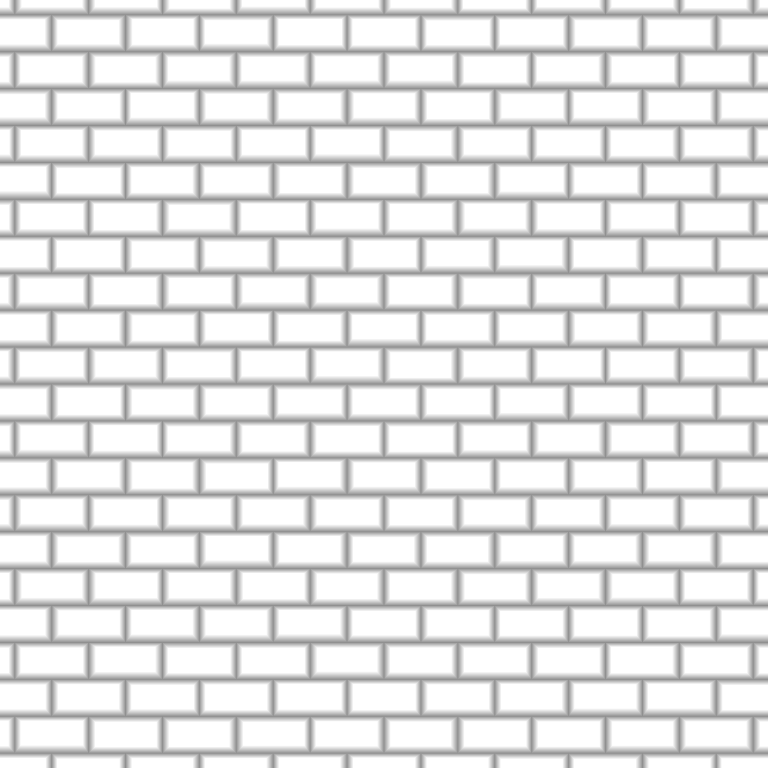
Reproduce this pattern procedurally as a WebGL 1 fragment shader.

```glsl
precision highp float;
// White bevelled wall tiles in running bond, centred on a joint crossing.
// Each tile is shaded by its distance to the nearest edge, giving soft grey
// joints; the bevel is deeper at the bottom and varies slightly by tile.

#define ROWS 20.8          // courses down the canvas
#define TILE_ASPECT 2.0    // tile width over height
#define BEVEL_SIDE 0.175   // bevel widths, in course heights
#define BEVEL_TOP 0.145
#define BEVEL_BOTTOM 0.205
#define BEVEL_VARIATION 0.28
#define BEVEL_CURVE 0.93
#define JOINT_GREY 0.56
#define FACE_WHITE 1.0

uniform vec2 u_resolution;

float hash(vec2 p) {
  return fract(sin(dot(p, vec2(127.1, 311.7))) * 43758.5453);
}

// Bevel width scaled by a random factor around one
float variedBevel(float width, vec2 tile, float side) {
  return width * (1.0 + BEVEL_VARIATION * (hash(tile + side * 17.3) - 0.5));
}

// Height up the bevel: 0 in the joint, 1 on the flat face
float bevelHeight(vec2 local, vec2 tile) {
  float left = local.x / variedBevel(BEVEL_SIDE, tile, 1.0);
  float right = (TILE_ASPECT - local.x) / variedBevel(BEVEL_SIDE, tile, 2.0);
  float bottom = local.y / variedBevel(BEVEL_BOTTOM, tile, 3.0);
  float top = (1.0 - local.y) / variedBevel(BEVEL_TOP, tile, 4.0);
  return clamp(min(min(left, right), min(bottom, top)), 0.0, 1.0);
}

void main() {
  // Course units, measured from the centre of the canvas
  vec2 p = (gl_FragCoord.xy - 0.5 * u_resolution) / u_resolution.y * ROWS;

  // Running bond: alternate courses shift by half a tile
  float course = floor(p.y);
  float column = p.x / TILE_ASPECT + 0.5 * mod(course, 2.0);
  vec2 tile = vec2(floor(column), course);
  vec2 local = vec2(fract(column) * TILE_ASPECT, fract(p.y));

  // Grey joint rising softly to the white face
  float height = pow(bevelHeight(local, tile), BEVEL_CURVE);
  gl_FragColor = vec4(vec3(mix(JOINT_GREY, FACE_WHITE, height)), 1.0);
}
```
